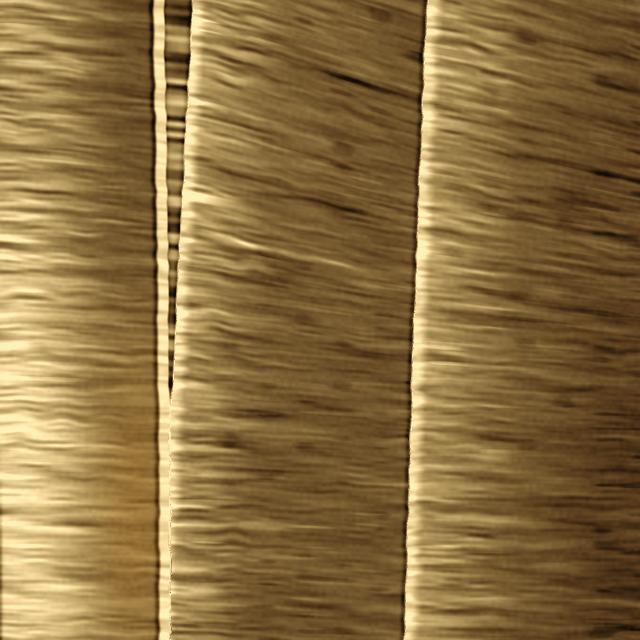
A WebGL 1 fragment shader for this texture:

```glsl
precision highp float;
uniform vec2 u_resolution;

float hash(vec2 p) {
  p = fract(p * vec2(0.1031, 0.1137));
  p += dot(p, p.yx + 33.33);
  return fract((p.x + p.y) * p.x * 7.31 + p.y * 13.7);
}

float noise(vec2 p) {
  vec2 i = floor(p);
  vec2 f = fract(p);
  f = f * f * (3.0 - 2.0 * f);
  return mix(mix(hash(i), hash(i + vec2(1.0, 0.0)), f.x),
             mix(hash(i + vec2(0.0, 1.0)), hash(i + 1.0), f.x), f.y);
}

// Lit relief of long fibres: a height field minus its shifted copy.
float fibreRelief(vec2 p) {
  float sum = 0.0;
  float gain = 0.55;
  vec2 scale = vec2(9.0, 58.0);
  for (int i = 0; i < 3; i++) {
    vec2 q = p * scale + float(i) * 17.3;
    q.y += 0.7 * noise(p * vec2(30.0, 20.0));
    sum += gain * (noise(q) - noise(q + vec2(0.12, 0.7)));
    scale *= vec2(1.65, 1.75);
    gain *= 0.92;
  }
  return sum;
}

// Sparse thin bright threads.
float threads(vec2 p) {
  float n = noise(p * vec2(12.0, 125.0) + 7.7);
  return smoothstep(0.66, 0.95, n) * noise(p * vec2(9.0, 30.0));
}

// Soft tapering line between two points.
float crease(vec2 p, vec2 a, vec2 b, float width) {
  vec2 ab = b - a;
  float t = clamp(dot(p - a, ab) / dot(ab, ab), 0.0, 1.0);
  vec2 away = p - a - ab * t;
  away.y += 0.009 * (noise(p * vec2(28.0, 9.0)) - 0.5);
  float broken = 0.25 + 0.75 * noise(p * vec2(34.0, 5.0));
  float taper = smoothstep(0.0, 0.2, t) * smoothstep(1.0, 0.75, t);
  return exp(-dot(away, away) / (width * width)) * broken * taper;
}

float blot(vec2 p, vec2 centre, vec2 size) {
  vec2 q = (p - centre) / size;
  return exp(-dot(q, q));
}

float seam(float d, float width) {
  return exp(-d * d / (width * width));
}

// Bright core with a softer shoulder.
float rim(float d) {
  float core = 1.0 - smoothstep(0.006, 0.026, d);
  return 0.65 * core + 0.35 * exp(-max(d, 0.0) / 0.035);
}

// Fibres rise over the rounded rim, then fall across the fold.
float fallen(float y, float d, float slope) {
  float s = max(d, 0.0);
  return y + slope * s * s / (s + 0.04);
}

vec3 goldenRamp(float g) {
  g = clamp(g, 0.05, 0.95);
  return vec3(min(g * 1.5, min(g + 0.11, 0.99)), g, g * (0.38 + 0.40 * g));
}

void main() {
  vec2 uv = gl_FragCoord.xy / u_resolution;
  float x = uv.x;
  float y = uv.y;
  float aa = 0.002;

  // Fold boundaries
  float wobble = 0.003 * (noise(vec2(2.0, y * 60.0)) - 0.5);
  float edgeA = 0.249 - 0.010 * y * y + wobble;
  float stripEnd = edgeA + 0.017;
  float edgeB = 0.247 + 0.054 * y - wobble;
  float edgeC = 0.632 + 0.025 * y + 0.010 * y * y + wobble;
  float dB = x - edgeB;
  float dC = x - edgeC;
  float inStrip = smoothstep(-aa, aa, x - edgeA);
  float opening = smoothstep(0.0, 0.005, edgeB - stripEnd);
  float inGroove = smoothstep(-aa, aa, x - stripEnd) * opening;
  float inMiddle = smoothstep(-aa, aa, x - max(edgeB, stripEnd));
  float inRight = smoothstep(-aa, aa, dC);

  // Fibre direction in each fold
  float lean = smoothstep(0.22, 0.85, y);
  float v = fallen(y, x, 0.02 + 0.09 * lean);
  v = mix(v, fallen(y, dB, 0.05 + 0.25 * lean), inMiddle);
  v = mix(v, fallen(y, dC, 0.02 + 0.23 * lean), inRight);
  vec2 grain = vec2(x + inMiddle * 1.7 + inRight * 2.3, v);
  float relief = fibreRelief(grain);
  float thread = threads(grain);
  float ragged = 0.05 * (noise(vec2(x * 8.0, v * 120.0)) - 0.5);

  // Left fold
  float leftShade = smoothstep(0.03, 0.205, x + ragged);
  float left = mix(0.80, 0.55, smoothstep(0.1, 0.95, y));
  left -= leftShade * mix(0.38, 0.23, y);
  left += 0.08 * blot(uv, vec2(0.03, 0.42), vec2(0.09, 0.2));
  left += relief * mix(0.52, 0.20, leftShade) + 0.22 * thread * (1.0 - 0.7 * leftShade);
  left -= 0.22 * seam(x - edgeA + 0.003, 0.004);
  left -= 0.35 * seam(x, 0.004) * (1.0 - smoothstep(0.1, 0.3, y));

  // Bright strip and rung-lined groove
  float strip = 0.88 + relief * 0.28 - 0.2 * seam(x - edgeA, 0.002);
  float rungs = noise(vec2(x * 14.0, y * 120.0 + x * 12.0));
  float groove = 0.42 + 0.75 * (rungs - 0.45);
  groove -= 0.16 * seam(x - stripEnd, 0.004) + 0.22 * seam(dB, 0.005);

  // Middle fold
  float middleRim = rim(dB + ragged * 0.3);
  float middleShade = smoothstep(0.02, 0.15, dB + ragged);
  float middle = mix(0.47, 0.325, middleShade);
  middle += 0.06 * y * (1.0 - smoothstep(0.1, 0.34, dB));
  middle += 0.40 * middleRim;
  middle += relief * mix(0.50, 0.19, smoothstep(0.03, 0.17, dB));
  middle += thread * mix(0.30, 0.12, middleShade);
  middle -= 0.17 * seam(dC + 0.003, 0.004);

  // Right fold
  float rightRim = rim(dC + ragged * 0.25);
  float rightShade = smoothstep(0.03, 0.18, dC + ragged);
  float right = mix(0.49, 0.35, rightShade);
  right -= mix(0.15, 0.06, y) * smoothstep(0.13, 0.34, dC);
  right += 0.40 * rightRim;
  right += relief * mix(0.42, 0.17, smoothstep(0.04, 0.19, dC));
  right += thread * mix(0.28, 0.12, rightShade);

  float tone = mix(left, strip, inStrip);
  tone = mix(tone, groove, inGroove);
  tone = mix(tone, middle, inMiddle);
  tone = mix(tone, right, inRight);

  // Scattered flecks, long creases and stains
  float body = inMiddle * (1.0 - middleRim) * (1.0 - inRight) + inRight * (1.0 - rightRim);
  float fleck = smoothstep(0.72, 0.95, noise(grain * vec2(17.0, 85.0) + 41.0));
  tone -= 0.10 * fleck * body;
  tone += 0.26 * crease(uv, vec2(0.30, 0.642), vec2(0.59, 0.570), 0.0035);
  tone -= 0.22 * crease(uv, vec2(0.38, 0.706), vec2(0.63, 0.656), 0.004);
  tone -= 0.20 * crease(uv, vec2(0.34, 0.933), vec2(0.58, 0.870), 0.004);
  tone -= 0.20 * crease(uv, vec2(0.76, 0.668), vec2(1.03, 0.617), 0.004);
  tone -= 0.20 * crease(uv, vec2(0.91, 0.735), vec2(1.04, 0.705), 0.004);
  tone += 0.20 * crease(uv, vec2(0.67, 0.930), vec2(1.0, 0.884), 0.004);
  tone -= 0.10 * blot(uv, vec2(0.44, 0.568), vec2(0.024, 0.009));
  tone -= 0.10 * blot(uv, vec2(0.473, 0.499), vec2(0.030, 0.010));
  tone -= 0.11 * blot(uv, vec2(0.81, 0.538), vec2(0.020, 0.008));
  tone += 0.04 * (noise(uv * 170.0) - 0.5) + 0.05 * (noise(uv * vec2(9.0, 16.0)) - 0.5);

  vec3 colour = goldenRamp(tone);
  float amber = blot(uv, vec2(0.21, 0.2), vec2(0.06, 0.25)) * (1.0 - inStrip);
  colour += amber * vec3(0.05, 0.01, -0.03);
  gl_FragColor = vec4(clamp(colour, 0.0, 1.0), 1.0);
}
```
